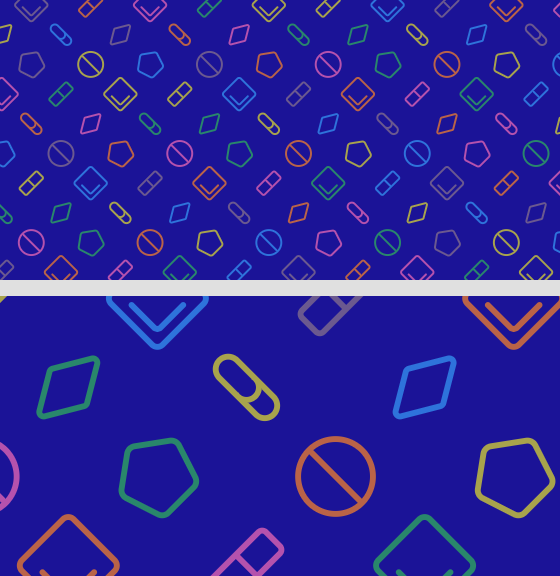
Top, the full canvas; bottom, a detail of the centre.
Write a Shadertoy shader that draws this pattern.

```glsl
// Six outlined shapes on a staggered lattice over deep blue.
// Each lattice cell picks a shape by row band and parity, and a colour by
// stepping through that shape's own order; outlines come from signed distances.

#define PITCH 0.10604              // half column step, in canvas heights
#define ORIGIN vec2(0.0057, 0.018) // first lattice point from the top left
#define HALF_STROKE 0.033          // in pitches, like all sizes below
#define RING_RADIUS 0.42
#define PENTAGON_RADIUS 0.34
#define PILL_RADIUS 0.14
#define PILL_HALF_LENGTH 0.29
#define SQUARE_HALF 0.41
#define BAR_HALF vec2(0.42, 0.17)
#define RHOMBUS_HALF vec2(0.39, 0.23)
#define BACKGROUND vec3(0.106, 0.075, 0.592)

const vec3 PALETTE[6] = vec3[](
    vec3(0.42, 0.35, 0.56),  // grey
    vec3(0.18, 0.45, 0.86),  // blue
    vec3(0.73, 0.39, 0.28),  // orange
    vec3(0.16, 0.53, 0.42),  // green
    vec3(0.66, 0.64, 0.30),  // yellow
    vec3(0.71, 0.32, 0.68)); // pink

// Palette order for each kind of shape, one row per kind
const int COLOUR_ORDER[36] = int[](
    0, 5, 4, 1, 2, 3,
    2, 3, 4, 0, 5, 1,
    4, 0, 5, 3, 1, 2,
    1, 2, 3, 4, 0, 5,
    0, 1, 2, 3, 4, 5,
    4, 0, 5, 2, 1, 3);

float segment(vec2 p, vec2 a, vec2 b) {
    vec2 ab = b - a;
    return length(p - a - ab * clamp(dot(p - a, ab) / dot(ab, ab), 0.0, 1.0));
}

float roundedBox(vec2 p, vec2 halfSize, float corner) {
    vec2 d = abs(p) - halfSize + corner;
    return length(max(d, 0.0)) + min(max(d.x, d.y), 0.0) - corner;
}

float rhombus(vec2 p, vec2 halfSize) {
    p = abs(p);
    float side = dot(p, halfSize.yx) - halfSize.x * halfSize.y;
    return segment(p, vec2(halfSize.x, 0.0), vec2(0.0, halfSize.y)) * sign(side);
}

float pentagon(vec2 p, float radius) {
    float sector = 6.28319 / 5.0;
    float angle = (fract(atan(p.x, p.y) / sector) - 0.5) * sector;
    vec2 folded = length(p) * vec2(cos(angle), abs(sin(angle)));
    vec2 corner = radius * vec2(cos(0.5 * sector), sin(0.5 * sector));
    vec2 nearest = vec2(corner.x, min(folded.y, corner.y));
    return length(folded - nearest) * sign(folded.x - corner.x);
}

// Distance to the centre line of a shape's strokes
float strokeDistance(int kind, vec2 p) {
    // Axes turned by 45 degrees: x to the upper right, y to the upper left
    vec2 q = vec2(p.x + p.y, p.y - p.x) * 0.70711;
    if (kind == 0) { // square on its corner, with a chevron
        vec2 m = vec2(abs(p.x), p.y);
        vec2 bend = vec2(0.03, -0.335);
        float chevron = min(segment(m, vec2(0.29, -0.075), bend),
                            segment(m, bend, vec2(0.0, -0.345)));
        return min(abs(roundedBox(q, vec2(SQUARE_HALF), 0.085)), chevron);
    }
    if (kind == 1) { // bar split in two
        float divider = segment(q, vec2(0.0, -BAR_HALF.y), vec2(0.0, BAR_HALF.y));
        return min(abs(roundedBox(q, BAR_HALF, 0.06)), divider);
    }
    if (kind == 2) return abs(rhombus(q, RHOMBUS_HALF) - 0.05);
    if (kind == 3) { // pill with a curved divider
        vec2 end = vec2(0.0, PILL_HALF_LENGTH);
        float outline = abs(segment(q, -end, end) - PILL_RADIUS);
        float arc = max(abs(length(q) - PILL_RADIUS), q.y);
        return min(outline, arc);
    }
    if (kind == 4) return abs(pentagon(q, PENTAGON_RADIUS) - 0.10);
    vec2 slashEnd = vec2(0.0, RING_RADIUS); // ring with a slash
    return min(abs(length(q) - RING_RADIUS), segment(q, -slashEnd, slashEnd));
}

void mainImage(out vec4 fragColor, in vec2 fragCoord) {
    vec2 canvas = vec2(fragCoord.x, iResolution.y - fragCoord.y) / iResolution.y;
    vec2 grid = (canvas - ORIGIN) / PITCH;

    // Nearest lattice point whose column + row is odd
    vec2 diagonal = floor(vec2(grid.x + grid.y, grid.x - grid.y) * 0.5);
    vec2 cell = vec2(diagonal.x + diagonal.y + 1.0, diagonal.x - diagonal.y);
    vec2 local = (grid - cell) * vec2(1.0, -1.0);

    // Three row bands, two alternating shapes in each
    float group = floor(cell.y / 3.0);
    float band = cell.y - 3.0 * group;
    float shift = band == 1.0 ? 0.0 : 1.0;
    float place = floor((cell.x + group - shift) * 0.5 + 0.25);
    int kind = int(2.0 * band + mod(place, 2.0) + 0.5);
    int turn = int(mod(floor(place * 0.5) + group + 0.5, 6.0));
    vec3 ink = PALETTE[COLOUR_ORDER[kind * 6 + turn]];

    // Smooth stroke edge, one pixel wide
    float pixel = 1.0 / (iResolution.y * PITCH);
    float d = strokeDistance(kind, local) - HALF_STROKE;
    float coverage = clamp(0.5 - d / pixel, 0.0, 1.0);
    fragColor = vec4(mix(BACKGROUND, ink, coverage), 1.0);
}
```
